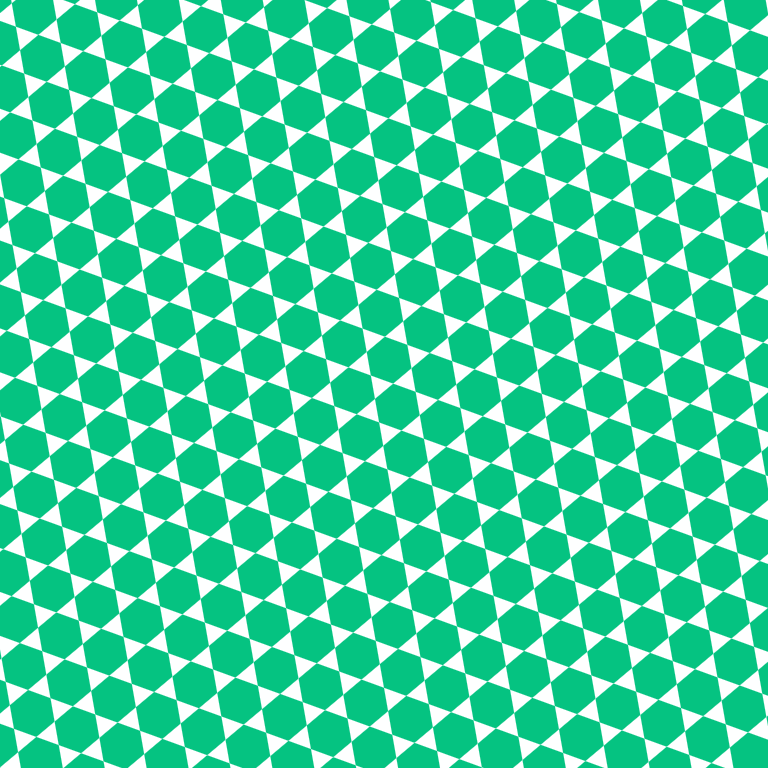
Write a Shadertoy shader that draws this pattern.

```glsl
// Signed distance to the nearest line of a family with unit spacing; the sign flips at each line
float alternatingBands(float u) {
    return abs(mod(u, 2.0) - 1.0) - 0.5;
}

void mainImage(out vec4 fragColor, in vec2 fragCoord) {
    float spacing = 0.05374;
    vec2 hexCenter = vec2(0.3792, 0.6346);
    vec2 p = (fragCoord / iResolution.y - hexCenter) / spacing;
    float pixel = 1.0 / (iResolution.y * spacing);

    // Three line families 60 degrees apart: the sign product is + in hexagons, - in triangles
    float parity = 1.0;
    for (int i = 0; i < 3; i++) {
        float angle = radians(10.0 + 60.0 * float(i));
        float edge = alternatingBands(dot(p, vec2(cos(angle), sin(angle))));
        parity *= clamp(edge / (0.55 * pixel), -1.0, 1.0);
    }

    vec3 triangleWhite = vec3(0.995, 1.0, 1.0);
    vec3 hexagonGreen = vec3(0.02, 0.765, 0.505);
    fragColor = vec4(mix(triangleWhite, hexagonGreen, 0.5 + 0.5 * parity), 1.0);
}
```
